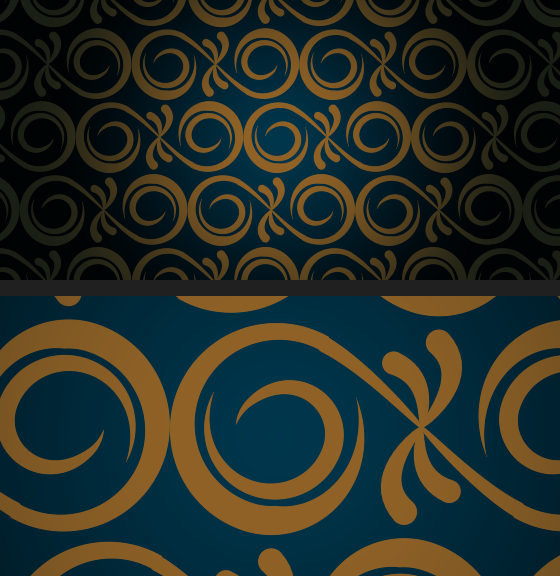
Top, the full canvas; bottom, a detail of the centre.
Reproduce this pattern procedurally as a Shadertoy shader.

```glsl
// Rows of gold S-shaped scrolls with four-leaf sprigs on a teal glow.
// Each row slides a third of a period; a scroll is half a motif turned about
// its sprig, built from polar spiral bands and tapered Bezier strokes.

const float PI = 3.14159265;
const float CANVAS_HEIGHT = 576.0;       // motif units per canvas height
const vec2 PERIOD = vec2(345.0, 150.0);  // motif width and row height
const vec2 SPRIG_ORIGIN = vec2(97.0, 6.0);
const vec2 RING_CENTER = vec2(-99.5, -1.5);
const float FAR = 1e3;

// Round stroke along a quadratic curve from the origin, with tapering radius
float taperedCurve(vec2 p, vec2 control, vec2 end, float startRadius, float endRadius) {
    const int STEPS = 14;
    float d = FAR;
    vec2 a = vec2(0.0);
    for (int i = 1; i <= STEPS; i++) {
        float t = float(i) / float(STEPS);
        vec2 b = 2.0 * t * (1.0 - t) * control + t * t * end;
        vec2 ab = b - a;
        float h = clamp(dot(p - a, ab) / dot(ab, ab), 0.0, 1.0);
        float along = t - (1.0 - h) / float(STEPS);
        float radius = mix(startRadius, endRadius, sqrt(along));
        d = min(d, length(p - a - ab * h) - radius);
        a = b;
    }
    return d;
}

// Distance to a radial band given its outer radius and width
float band(float r, float outer, float width) {
    return abs(r - outer + 0.5 * width) - 0.5 * width;
}

// Outer ring: t runs from the stem, over the top, to the inner right tip
float ringBand(float r, float t) {
    if (t < 0.0 || t > 1.0) return FAR;
    float outer = 73.0 - 14.0 * smoothstep(0.6, 1.0, t);
    float width = mix(11.0, 20.0, smoothstep(0.0, 0.6, t));
    width *= 1.0 - clamp((t - 0.65) / 0.35, 0.0, 1.0);
    return band(r, outer, width);
}

// Inner curl: pointed at both ends, winding inward for just over a turn
float curlBand(float r, float t) {
    if (t < 0.0 || t > 1.0) return FAR;
    float outer = 50.0 - 6.0 * t - 16.0 * smoothstep(0.5, 0.9, t);
    float width = 13.0 * pow(max(sin(PI * t), 0.0), 0.8);
    return band(r, outer, width);
}

float spiral(vec2 p) {
    float r = length(p);
    float angle = degrees(atan(p.y, p.x));
    float d = FAR;
    for (int turn = 0; turn < 3; turn++) {
        float unrolled = angle + 360.0 * float(turn);
        d = min(d, ringBand(r, (unrolled - 60.0) / 322.0));
        d = min(d, curlBand(r, (unrolled - 149.0) / 385.0));
    }
    return d;
}

// One half of the motif: spiral, stem and two leaves
float halfMotif(vec2 p) {
    float d = spiral(p - RING_CENTER);
    d = min(d, taperedCurve(p, vec2(-40.0, 42.0), vec2(-66.0, 56.5), 0.8, 5.5));
    d = min(d, taperedCurve(p, vec2(6.0, 34.0), vec2(-19.0, 44.0), 0.3, 8.0));
    return min(d, taperedCurve(p, vec2(34.0, 36.0), vec2(12.0, 58.0), 0.3, 9.0));
}

// Repeat in rows that shift by a third of the period
float scrollPattern(vec2 p) {
    float row = floor(p.y / PERIOD.y + 0.5);
    p.x -= row * PERIOD.x / 3.0;
    p -= PERIOD * vec2(floor(p.x / PERIOD.x + 0.5), row);
    return min(halfMotif(p), halfMotif(-p));
}

void mainImage(out vec4 fragColor, in vec2 fragCoord) {
    vec2 uv = (fragCoord - 0.5 * iResolution.xy) / iResolution.y;
    float pixel = CANVAS_HEIGHT / iResolution.y;
    float d = scrollPattern(uv * CANVAS_HEIGHT - SPRIG_ORIGIN);

    // Radial glow fading both colours toward the corners
    float r = length(uv);
    vec3 teal = mix(vec3(0.0, 0.22, 0.31), vec3(0.0, 0.01, 0.015), smoothstep(-0.1, 0.85, r));
    vec3 gold = mix(vec3(0.56, 0.38, 0.15), vec3(0.10, 0.12, 0.08), smoothstep(0.1, 0.95, r));

    float coverage = 1.0 - smoothstep(-0.6 * pixel, 0.6 * pixel, d);
    fragColor = vec4(mix(teal, gold, coverage), 1.0);
}
```
